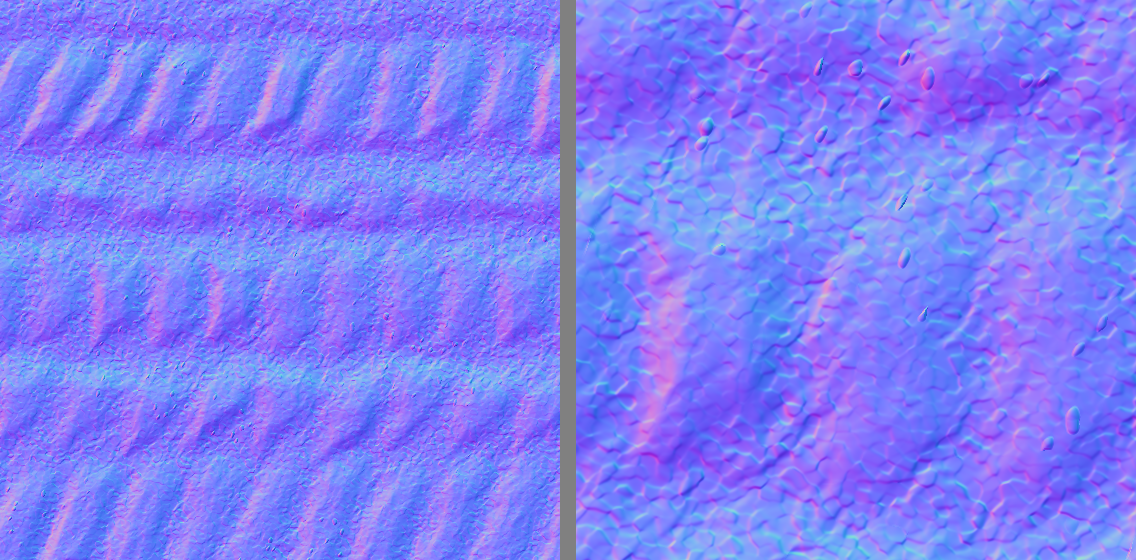
Left: the whole. Right: its middle third, enlarged.
Write a WebGL 2 fragment shader that draws this texture map.

```glsl
#version 300 es
precision highp float;

#define LUG_HEIGHT 0.0088
#define BAND_HEIGHT 0.0085
#define GRAIN_HEIGHT 0.0017
#define GRAIN_SCALE 150.0
#define LUMP_HEIGHT 0.0022
#define PEBBLE_HEIGHT 0.022
#define PEBBLE_SCALE 60.0
#define EDGE_WARP 0.008
#define SAMPLE_STEP 0.0013
#define RELIEF vec2(1.1, 1.0)

uniform vec2 u_resolution;
out vec4 fragColor;

float hash(vec2 c) {
    vec3 q = fract(c.xyx * vec3(0.1031, 0.1030, 0.0973));
    q += dot(q, q.yzx + 33.33);
    return fract((q.x + q.y) * q.z);
}

// Cellular noise: blended cell value, squared distance and id of the nearest point
vec3 cellular(vec2 p) {
    vec2 cell = floor(p), local = p - cell;
    vec2 nearest = vec2(8.0, 0.0);
    float total = 0.0, weights = 0.0;
    for (int j = -1; j <= 1; j++) {
        for (int i = -1; i <= 1; i++) {
            vec2 offset = vec2(i, j);
            vec2 id = cell + offset;
            float rnd = hash(id);
            vec2 d = offset + vec2(rnd, hash(id + 71.3)) - local;
            float dist = dot(d, d);
            float weight = exp(-5.0 * dist);
            total += weight * hash(id + 37.7);
            weights += weight;
            if (dist < nearest.x) nearest = vec2(dist, rnd);
        }
    }
    return vec3(total / weights, nearest);
}

// Layered sines, each layer turned and bent by the last
float waves(vec2 p) {
    float sum = 0.0, amp = 0.6;
    for (int i = 0; i < 4; i++) {
        sum += amp * sin(p.x + 1.3 * sin(p.y + float(i))) * cos(p.y - 0.7 * sum);
        p = mat2(1.5, 1.1, -1.1, 1.5) * p + 2.3;
        amp *= 0.5;
    }
    return sum;
}

// Soft horizontal plateau: rises over up.x..up.y, falls over down.x..down.y
float plateau(float t, vec2 up, vec2 down) {
    return smoothstep(up.x, up.y, t) - smoothstep(down.x, down.y, t);
}

// Row of leaning lugs with broad flanks and a ragged lower end
float lugRow(vec2 p, vec2 span, float lean, float count, float phase, float skew) {
    float u = (p.x + lean * (p.y - span.y)) * count + phase;
    float id = floor(u), f = u - id;
    float rnd = hash(vec2(id + 19.0, count * 7.0 + span.x * 90.0));
    float side = fract(rnd * 7.3);
    float top = span.x + 0.02 * (rnd - 0.5);
    float bottom = span.y + 0.04 * (side - 0.5) - skew * (f - 0.4);
    float flanks = smoothstep(0.0, 0.28 + 0.15 * side, f) * (1.0 - smoothstep(0.48 + 0.15 * rnd, 1.0, f));
    float ends = plateau(p.y, vec2(top - 0.03, top + 0.05), vec2(bottom - 0.035, bottom + 0.015));
    return flanks * ends * mix(0.75, 1.2, rnd);
}

// Height of the pressed ground; p.y runs downward from the top edge
float height(vec2 p) {
    vec2 leaning = vec2(p.x + 0.35 * p.y, p.y);
    float broad = waves(leaning * vec2(28.0, 19.0));
    float fine = waves(leaning.yx * vec2(55.0, 70.0) + 4.0);
    vec2 w = p + EDGE_WARP * vec2(broad + 0.2 * fine, 1.6 * waves(p * 19.0 + 9.0) + 0.3 * fine);

    // Horizontal tread bands
    float bands = 0.7 * plateau(w.y, vec2(-0.10, 0.02), vec2(0.03, 0.08));
    bands += 0.6 * plateau(w.y, vec2(0.06, 0.20), vec2(0.24, 0.285));
    bands += plateau(w.y, vec2(0.27, 0.355), vec2(0.345, 0.42));
    bands += 1.1 * plateau(w.y, vec2(0.41, 0.485), vec2(0.52, 0.66));
    bands += 1.1 * plateau(w.y, vec2(0.63, 0.70), vec2(0.69, 0.84));

    // Lug rows, from the top down
    float lugs = 1.3 * lugRow(w, vec2(0.085, 0.262), mix(0.6, 0.15, p.x), 9.7, -0.13, 0.02);
    lugs += 0.9 * lugRow(w, vec2(0.335, 0.395), 0.1, 9.6, 0.0, 0.02);
    lugs += lugRow(w, vec2(0.465, 0.615), 0.06, 9.6, -0.48, 0.05);
    lugs += lugRow(w, vec2(0.675, 0.80), 0.25, 8.5, -0.72, 0.09);
    lugs += 1.15 * lugRow(w, vec2(0.83, 1.06), 0.36, 9.1, -0.42, 0.03);

    // Dirt: grain rougher in the grooves, crumbled lumps, clustered pebbles
    float rough = mix(1.15, 0.6, clamp(1.3 * lugs, 0.0, 1.0));
    vec2 slanted = vec2(p.x + 0.3 * p.y, p.y * 1.2 - 0.25 * p.x);
    float grain = cellular(slanted * GRAIN_SCALE + 0.4 * fine).x;
    float lump = cellular(vec2(leaning.x * 1.3, p.y) * 50.0 + 0.25 * fine).x;
    vec2 pebble = cellular(vec2(leaning.x * 1.5, p.y) * PEBBLE_SCALE + 0.4 * fine + 13.0).yz;
    float cluster = smoothstep(-0.1, 0.5, waves(p * 11.0 + 2.0));
    float stone = step(0.92, pebble.y) * max(0.0, 0.09 - pebble.x) * cluster;

    return BAND_HEIGHT * bands + LUG_HEIGHT * lugs
         + rough * (GRAIN_HEIGHT * grain + LUMP_HEIGHT * lump)
         + PEBBLE_HEIGHT * stone + 0.0018 * broad + 0.0005 * fine;
}

void main() {
    vec2 uv = gl_FragCoord.xy / u_resolution;
    vec2 p = vec2(uv.x, 1.0 - uv.y);

    // Slope by forward differences, stored as a tangent-space normal
    float here = height(p);
    vec2 slope = vec2(height(p + vec2(SAMPLE_STEP, 0.0)), height(p + vec2(0.0, SAMPLE_STEP))) - here;
    vec3 normal = normalize(vec3(RELIEF * slope / SAMPLE_STEP, 1.0));
    fragColor = vec4(0.5 + 0.5 * normal, 1.0);
}
```
